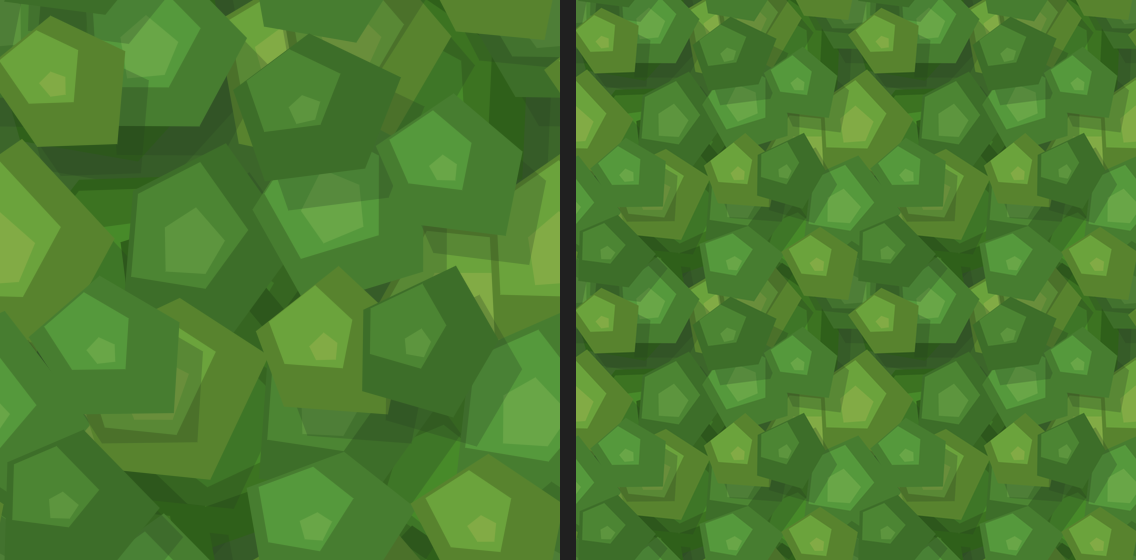
Left: one tile. Right: repeated 2 by 2.
This pattern is drawn by a Shadertoy shader. Its source:

```glsl
// Tiling pile of faceted green polygons: three stacked layers with soft-toned drop shadows
const float TAU = 6.2831853;
const float GRID = 3.0; // whole cells per tile

// Families: olive, forest, fresh green, deep green
const vec3 BODY[4] = vec3[4](vec3(.345, .515, .18), vec3(.24, .43, .16), vec3(.28, .49, .19), vec3(.185, .375, .10));
const vec3 FACE[4] = vec3[4](vec3(.42, .64, .235), vec3(.30, .52, .20), vec3(.335, .60, .235), vec3(.235, .45, .13));
const vec3 GLINT[4] = vec3[4](vec3(.51, .67, .27), vec3(.365, .585, .245), vec3(.41, .65, .28), vec3(.28, .54, .16));

vec3 hash3(vec3 p) {
    vec3 q = fract(p.xyx * vec3(.1031, .1030, .0973) + p.z * .0713);
    q += dot(q, q.yxz + 33.33);
    return fract((q.xxy + q.yzz) * q.zyx);
}

// Slightly uneven convex polygon as the farthest of its side planes
float polygon(vec2 p, float sides, float radius, float turn, float seed) {
    float d = -1.0;
    for (float k = 0.0; k < sides; k++) {
        float a = TAU * k / sides + turn + .13 * sin(k * 2.4 + seed);
        float reach = radius * cos(TAU * .5 / sides) * (1.0 + .05 * sin(k * 3.7 + seed * 2.0));
        d = max(d, dot(p, vec2(cos(a), sin(a))) - reach);
    }
    return d;
}

float cover(float d) {
    float px = .75 / min(iResolution.x, iResolution.y);
    return 1.0 - smoothstep(-px, px, d);
}

void paintLayer(inout vec3 color, vec2 uv, float layer) {
    vec2 g = uv * GRID + layer * vec2(.47, .61);
    vec2 base = floor(g);
    for (float y = 1.0; y >= -1.0; y--)
    for (float x = -1.0; x <= 1.0; x++) {
        vec2 cell = base + vec2(x, y);
        vec2 id = mod(cell, GRID);
        vec3 h = hash3(vec3(id, layer) * 7.0 + 3.0);
        vec3 v = hash3(vec3(id, layer) * 5.0 + 41.0);
        float r = mix(.205, .14, layer * .5) * mix(.93, 1.12, h.z);
        vec2 p = (g - cell - mix(vec2(.2), vec2(.8), h.xy)) / GRID;
        if (length(p) > r * 1.3 + .07) continue;

        // Larger, hexagonal pieces lie mostly at the back
        float sides = (layer < .5 && v.x < .6) ? 6.0 : 5.0;
        float turn = -TAU * .25 + (v.y - .5) * .8;
        float seed = v.z * TAU;

        // Neighbouring cells take turns through the colour families
        int tone = int(mod(id.x + id.y + layer, 3.0));
        if (layer < .5 && tone > 0) tone = 3;

        // Face and glint shrink and shift up-left on the front pieces
        float faceSize = mix(.78, .56, layer * .5);
        float glintSize = mix(.52, .19, layer * .5);
        vec2 faceShift = vec2(-.27, .22) * r * mix(.4, 1.0, layer * .5);
        vec2 glintShift = vec2(-.12, .01) * r;

        float shadow = polygon(p - vec2(.042, -.052), sides, r, turn, seed);
        color = mix(color, vec3(.15, .25, .13), .27 * cover(shadow));
        color = mix(color, BODY[tone], cover(polygon(p, sides, r, turn, seed)));
        color = mix(color, FACE[tone], cover(polygon(p - faceShift, sides, r * faceSize, turn, seed)));
        color = mix(color, GLINT[tone], cover(polygon(p - glintShift, sides, r * glintSize, turn + .1, seed)));
    }
}

void mainImage(out vec4 fragColor, in vec2 fragCoord) {
    vec2 uv = fragCoord / iResolution.xy;
    vec3 color = vec3(.235, .40, .165); // shaded ground
    for (float layer = 0.0; layer < 3.0; layer++) paintLayer(color, uv, layer);
    fragColor = vec4(color, 1.0);
}
```
